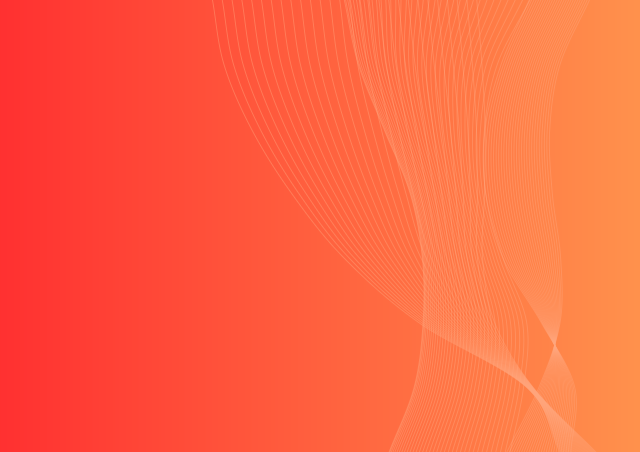
Write a WebGL 1 fragment shader that draws this background.

```glsl
precision highp float;

uniform vec2 u_resolution;

const vec3 RED = vec3(1.0, 0.19, 0.19);
const vec3 ORANGE = vec3(1.0, 0.57, 0.30);
const vec3 LINE_TINT = vec3(1.0, 0.65, 0.49);
const float LINE_WIDTH = 0.0014;
const float KNOT_SPANS = 7.0;
const int MAX_LINES = 40;

// Catmull-Rom weight for knots at distance d
vec4 splineWeight(vec4 d) {
  d = abs(d);
  vec4 inner = (1.5 * d - 2.5) * d * d + 1.0;
  vec4 outer = ((2.5 - 0.5 * d) * d - 4.0) * d + 2.0;
  return mix(inner, outer, step(1.0, d)) * step(d, vec4(2.0));
}

// Smooth x position through eight knots, from top (0) to bottom (1)
float splineX(float depth, vec4 upper, vec4 lower) {
  float t = depth * KNOT_SPANS;
  vec2 ghosts = vec2(2.0 * upper.x - upper.y, 2.0 * lower.w - lower.z);
  vec4 ends = splineWeight(vec4(t + 1.0, t - 8.0, 9.0, 9.0));
  return dot(upper, splineWeight(t - vec4(0.0, 1.0, 2.0, 3.0)))
       + dot(lower, splineWeight(t - vec4(4.0, 5.0, 6.0, 7.0)))
       + dot(ghosts, ends.xy);
}

// Antialiased coverage of a thin stroke
float strokeCoverage(float dist, float width, float pixel) {
  float cover = (0.5 * (width + pixel) - dist) / pixel;
  return clamp(cover, 0.0, min(1.0, width / pixel));
}

// Opacity of lines blended between two edges; x is position, y is slope
float ribbon(float x, vec2 edgeA, vec2 edgeB, float count, float bias,
             float opacity, float pixel) {
  float clearness = 1.0;
  for (int i = 0; i < MAX_LINES; i++) {
    if (float(i) >= count) break;
    float s = pow(float(i) / (count - 1.0), bias);
    vec2 line = mix(edgeA, edgeB, s);
    float dist = abs(x - line.x) / sqrt(1.0 + line.y * line.y);
    clearness *= 1.0 - opacity * strokeCoverage(dist, LINE_WIDTH, pixel);
  }
  return 1.0 - clearness;
}

// Edge position with its slope in canvas proportions
vec2 edge(float depth, float aspect, vec4 upper, vec4 lower) {
  float delta = 0.002;
  float x = splineX(depth, upper, lower);
  float ahead = splineX(depth + delta, upper, lower);
  return vec2(x, (ahead - x) / delta * aspect);
}

void main() {
  vec2 uv = gl_FragCoord.xy / u_resolution;
  float aspect = u_resolution.x / u_resolution.y;
  float pixel = 1.0 / u_resolution.x;
  float depth = 1.0 - uv.y;

  // Horizontal base gradient
  vec3 color = mix(RED, ORANGE, uv.x);

  // Wide sweep from the upper left to the lower right
  vec2 sweepA = edge(depth, aspect, vec4(0.332, 0.350, 0.393, 0.456),
                     vec4(0.538, 0.655, 0.823, 0.875));
  vec2 sweepB = edge(depth, aspect, vec4(0.745, 0.753, 0.758, 0.757),
                     vec4(0.754, 0.773, 0.833, 0.931));
  float sweep = ribbon(uv.x, sweepA, sweepB, 28.0, 1.0, 0.45, pixel);

  // Central veil, denser on its left side
  vec2 veilA = edge(depth, aspect, vec4(0.538, 0.560, 0.600, 0.641),
                    vec4(0.660, 0.661, 0.647, 0.608));
  vec2 veilB = edge(depth, aspect, vec4(0.828, 0.777, 0.757, 0.759),
                    vec4(0.786, 0.823, 0.818, 0.797));
  float veil = ribbon(uv.x, veilA, veilB, 36.0, 1.4, 0.45, pixel);

  // Narrow twisting band on the right
  vec2 twistA = edge(depth, aspect, vec4(0.827, 0.783, 0.758, 0.759),
                     vec4(0.786, 0.846, 0.898, 0.892));
  vec2 twistB = edge(depth, aspect, vec4(0.921, 0.875, 0.859, 0.863),
                     vec4(0.876, 0.875, 0.842, 0.792));
  float twist = ribbon(uv.x, twistA, twistB, 27.0, 1.0, 0.45, pixel);

  // Layer the ribbons over the gradient
  float lines = 1.0 - (1.0 - sweep) * (1.0 - veil) * (1.0 - twist);
  gl_FragColor = vec4(mix(color, LINE_TINT, lines), 1.0);
}
```
